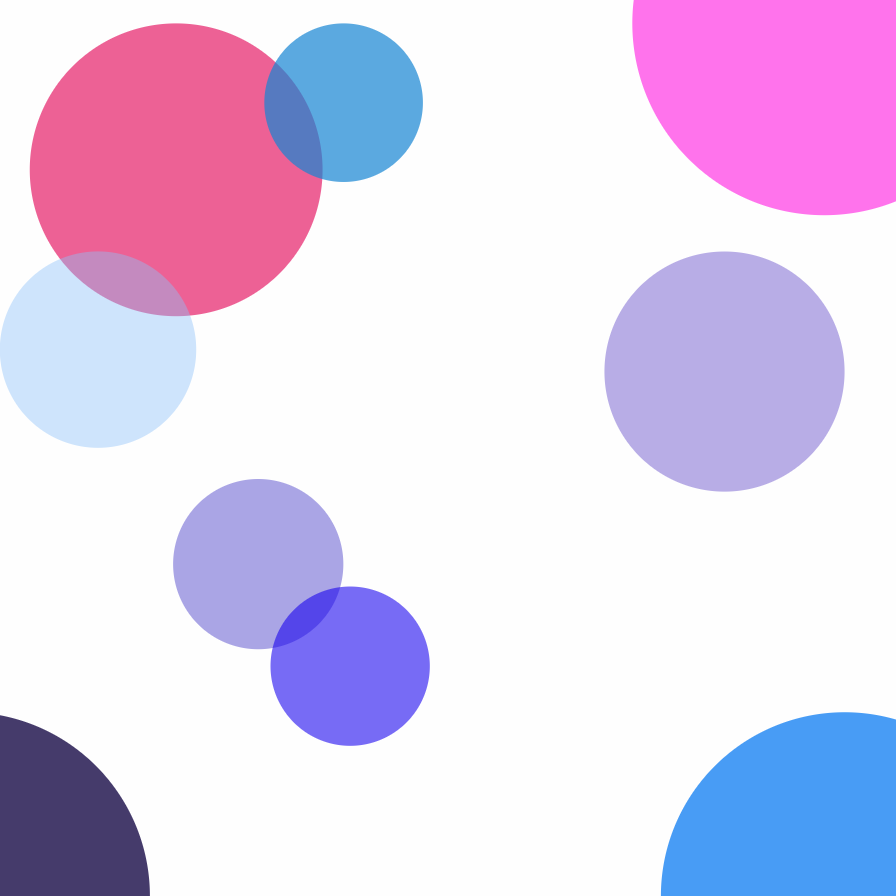
Write a WebGL 2 fragment shader that draws this background.

```glsl
#version 300 es
precision highp float;
// Flat translucent discs scattered over a white ground.

#define DISC_COUNT 9
#define EDGE_PIXELS 1.0
#define GROUND vec3(0.997, 0.998, 0.998)

uniform vec2 u_resolution;
out vec4 fragColor;

// Centre x, centre y, radius, in canvas units
const vec3 DISCS[DISC_COUNT] = vec3[](
    vec3(0.1966, 0.8105, 0.1634),
    vec3(0.3835, 0.8854, 0.0885),
    vec3(0.1094, 0.6098, 0.1096),
    vec3(0.9199, 0.9740, 0.2142),
    vec3(0.8086, 0.5853, 0.1340),
    vec3(0.2882, 0.3704, 0.0950),
    vec3(0.3908, 0.2565, 0.0889),
    vec3(-0.038, 0.0000, 0.2053),
    vec3(0.9427, 0.0000, 0.2051)
);

// Paint colour and opacity of each disc
const vec4 PAINTS[DISC_COUNT] = vec4[](
    vec4(0.929, 0.380, 0.584, 1.00),
    vec4(0.081, 0.519, 0.826, 0.70),
    vec4(0.553, 0.753, 0.972, 0.43),
    vec4(1.000, 0.451, 0.925, 1.00),
    vec4(0.722, 0.678, 0.902, 1.00),
    vec4(0.667, 0.647, 0.898, 1.00),
    vec4(0.085, 0.000, 0.933, 0.58),
    vec4(0.271, 0.231, 0.420, 1.00),
    vec4(0.282, 0.612, 0.961, 1.00)
);

// Signed distance to a disc
float discDistance(vec2 p, vec3 disc) {
    return length(p - disc.xy) - disc.z;
}

void main() {
    float canvasSize = min(u_resolution.x, u_resolution.y);
    vec2 p = (gl_FragCoord.xy - 0.5 * u_resolution) / canvasSize + 0.5;
    float edge = EDGE_PIXELS / canvasSize;

    // Layer the discs from back to front
    vec3 color = GROUND;
    for (int i = 0; i < DISC_COUNT; i++) {
        float coverage = clamp(0.5 - discDistance(p, DISCS[i]) / edge, 0.0, 1.0);
        color = mix(color, PAINTS[i].rgb, coverage * PAINTS[i].a);
    }
    fragColor = vec4(color, 1.0);
}
```
